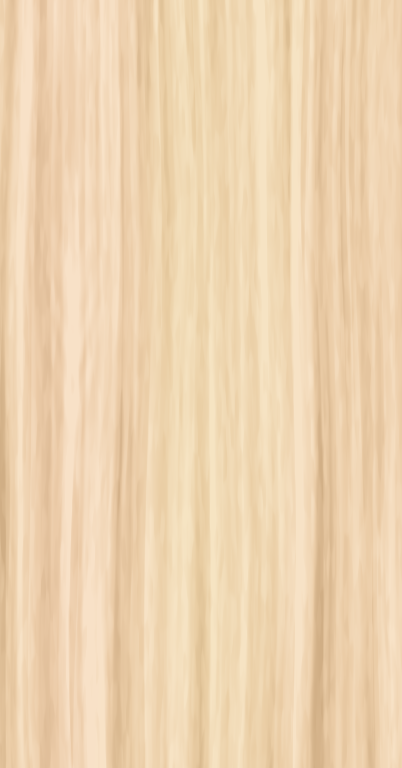
Reproduce this texture procedurally as a Shadertoy shader.

```glsl
// Pale softwood board with straight vertical grain and a faint cathedral figure.

const vec3 LATEWOOD  = vec3(0.84, 0.71, 0.55);
const vec3 HONEY     = vec3(0.92, 0.80, 0.65);
const vec3 EARLYWOOD = vec3(0.96, 0.87, 0.75);

vec3 hash3(vec2 cell) {
    vec3 q = vec3(dot(cell, vec2(127.1, 311.7)),
                  dot(cell, vec2(269.5, 183.3)),
                  dot(cell, vec2(419.2, 371.9)));
    return fract(sin(q) * 4375.85);
}

// Smooth cellular noise: random tones blended between stretched cells.
float strands(vec2 p, vec2 frequency, float seed) {
    vec2 q = p * frequency + seed;
    vec2 base = floor(q);
    float tone = 0.0;
    float total = 0.0;
    for (int j = -1; j <= 1; j++) {
        for (int i = -1; i <= 1; i++) {
            vec2 cell = base + vec2(i, j);
            vec3 rnd = hash3(cell);
            vec2 d = cell + rnd.xy - q;
            float weight = exp(-7.0 * dot(d, d));
            tone += weight * rnd.z;
            total += weight;
        }
    }
    return tone / total;
}

// Soft elliptical spot.
float spot(vec2 p, vec2 centre, vec2 size) {
    vec2 d = (p - centre) / size;
    return exp(-dot(d, d));
}

// Slow sideways drift of the fibres.
float drift(vec2 p) {
    return 0.007 * sin(p.y * 2.3 + p.x * 5.0)
         + 0.003 * sin(p.y * 5.1 - p.x * 9.0 + 1.7);
}

// Nested, downward pointing growth rings.
float cathedral(vec2 p, vec2 tip) {
    vec2 d = p - tip;
    float level = d.y - 5.0 * sqrt(d.x * d.x + 0.0003);
    float rings = sin(level * 34.0 + 1.5 * sin(level * 9.0));
    return rings * spot(p, tip + vec2(0.0, 0.15), vec2(0.06, 0.30));
}

// Brightness of the grain: 0 is latewood, 1 is earlywood.
float grainTone(vec2 p) {
    float tone = 0.62;
    tone += 0.60 * (strands(p, vec2(9.0, 0.35), 3.0) - 0.5);
    tone += 0.70 * (strands(p, vec2(26.0, 0.5), 17.0) - 0.5);
    tone += 0.62 * (strands(p, vec2(66.0, 0.8), 41.0) - 0.5);

    // Sparse thin dark streaks
    float streak = strands(p, vec2(48.0, 1.6), 73.0);
    tone -= 0.30 * smoothstep(0.78, 0.95, streak);

    // Figure and brown patch on the left, pale sapwood on the right
    tone += 0.13 * cathedral(p, vec2(0.18, 0.90));
    tone -= 0.28 * spot(p, vec2(0.17, 1.55), vec2(0.04, 0.22));
    tone -= 0.15 * (1.0 - smoothstep(0.0, 0.08, p.x));
    tone += 0.20 * smoothstep(0.90, 0.97, p.x);
    return tone;
}

vec3 woodColor(float tone) {
    float t = clamp(tone, -0.15, 1.12) * 2.0;
    return t < 1.0 ? mix(LATEWOOD, HONEY, t) : mix(HONEY, EARLYWOOD, t - 1.0);
}

void mainImage(out vec4 fragColor, in vec2 fragCoord) {
    vec2 p = fragCoord / iResolution.x;
    vec2 fibre = vec2(p.x + drift(p), p.y);

    // Short pores over the long grain
    float pores = strands(fibre, vec2(120.0, 14.0), 97.0) - 0.5;
    vec3 color = woodColor(grainTone(fibre) + 0.28 * pores);

    // Gentle shift between yellow and rosy wood
    float rosy = strands(fibre, vec2(5.0, 0.5), 59.0) - 0.5;
    color += rosy * vec3(0.012, -0.012, 0.025);

    fragColor = vec4(color, 1.0);
}
```
